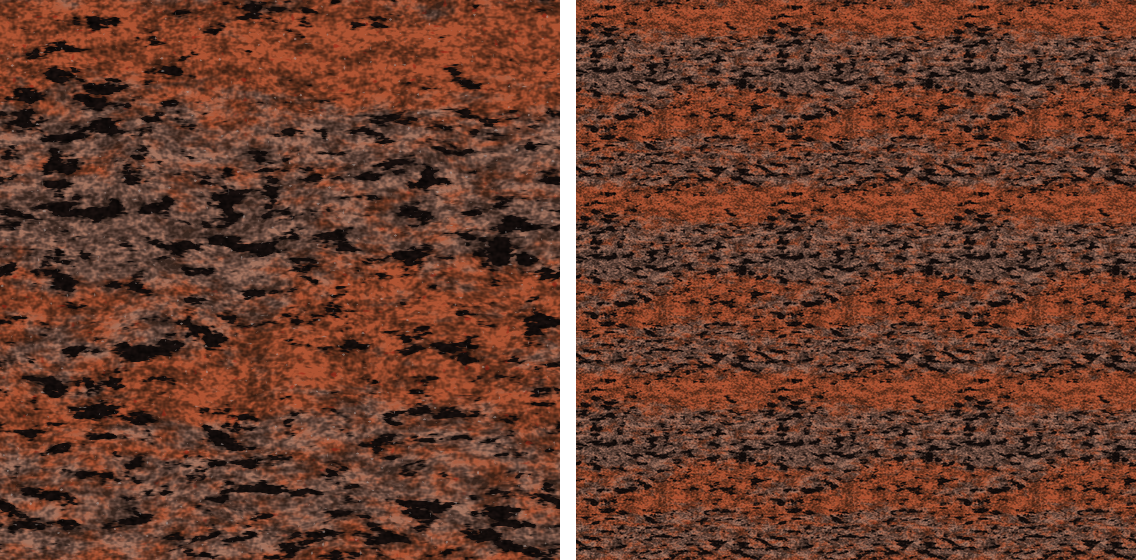
Left, the tile; right, the same tile 3 across and 3 down.
Write a three.js fragment shader that draws this texture.

```glsl
varying vec2 vUv;

#define TAU 6.2831853
#define GAIN 0.62
#define TONE_BASE 0.60
#define TONE_CONTRAST 0.75
#define BAND_STRENGTH 0.32
#define FLAKE_LEVEL 0.37
#define FLAKE_EDGE 0.07
#define FRINGE_DARKNESS 0.38
#define WARP 0.012

const vec3 BLACK = vec3(0.07, 0.045, 0.04);
const vec3 UMBER = vec3(0.24, 0.125, 0.075);
const vec3 RUST = vec3(0.43, 0.21, 0.125);
const vec3 ORANGE = vec3(0.69, 0.33, 0.20);
const vec3 TAUPE = vec3(0.22, 0.15, 0.12);
const vec3 GREY_BROWN = vec3(0.39, 0.28, 0.24);
const vec3 PINK_GREY = vec3(0.64, 0.45, 0.37);
const vec3 MICA = vec3(0.66, 0.61, 0.59);
const vec3 GARNET = vec3(0.60, 0.13, 0.08);

float hash(vec2 p) {
  vec3 q = fract(p.xyx * 0.1031);
  q += dot(q, q.yzx + 33.33);
  return fract((q.x + q.y) * q.z);
}

// Dot product of a wrapped cell's random unit gradient and the offset
float corner(vec2 cell, vec2 offset, vec2 period, float seed) {
  float angle = TAU * hash(mod(cell, period) + seed);
  return dot(vec2(cos(angle), sin(angle)), offset);
}

// Gradient noise that repeats a whole number of times across the canvas
float noise(vec2 uv, vec2 period, float seed) {
  vec2 p = uv * period;
  vec2 i = floor(p);
  vec2 f = p - i;
  vec2 w = f * f * f * (f * (f * 6.0 - 15.0) + 10.0);
  vec2 e = vec2(1.0, 0.0);
  float low = mix(corner(i, f, period, seed),
                  corner(i + e.xy, f - e.xy, period, seed), w.x);
  float high = mix(corner(i + e.yx, f - e.yx, period, seed),
                   corner(i + e.xx, f - e.xx, period, seed), w.x);
  return mix(low, high, w.y);
}

float fbm(vec2 uv, vec2 period, float seed) {
  float sum = 0.0;
  float amplitude = 1.0;
  for (int octave = 0; octave < 4; octave++) {
    sum += amplitude * noise(uv, period, seed);
    amplitude *= GAIN;
    period *= 2.0;
    seed += 17.0;
  }
  return sum;
}

vec3 ramp(vec3 dark, vec3 middle, vec3 light, float t) {
  vec3 lower = mix(dark, middle, clamp(t * 2.0, 0.0, 1.0));
  return mix(lower, light, clamp(t * 2.0 - 1.0, 0.0, 1.0));
}

void main() {
  // Gentle waviness of the layers
  vec2 uv = vUv + WARP * vec2(noise(vUv, vec2(5.0, 7.0), 3.0),
                              noise(vUv, vec2(6.0, 8.0), 41.0));

  // Wide horizontal bands, from grey to red
  float band = BAND_STRENGTH * cos(TAU * 2.0 * (uv.y - 0.87))
             - 0.14 * cos(TAU * (uv.y - 0.62))
             + 0.75 * fbm(uv, vec2(2.0, 7.0), 11.0);
  float redness = smoothstep(-0.42, 0.30,
                             band + 0.5 * fbm(uv, vec2(20.0, 38.0), 83.0));

  // Mottled feldspar with fine grain
  float mottle = fbm(uv, vec2(12.0, 26.0), 151.0);
  float grain = noise(uv, vec2(70.0, 104.0), 223.0)
              + 0.7 * noise(uv, vec2(150.0, 200.0), 257.0);
  float tone = TONE_BASE + TONE_CONTRAST * (0.9 * mottle + grain) + 0.2 * band;
  vec3 color = mix(ramp(TAUPE, GREY_BROWN, PINK_GREY, tone),
                   ramp(UMBER, RUST, ORANGE, tone), redness);

  // Scattered red crystals
  float garnet = smoothstep(0.40, 0.55, noise(uv, vec2(56.0, 80.0), 311.0));
  color = mix(color, GARNET, 0.6 * garnet * redness);

  // Ragged black flakes, gathered into seams, with brown fringes
  float seam = 0.55 * noise(uv, vec2(3.0, 14.0), 367.0)
             + 0.35 * noise(uv, vec2(6.0, 9.0), 389.0);
  float flake = fbm(uv, vec2(14.0, 36.0), 431.0) + seam - 0.25 * band;
  float fringe = smoothstep(FLAKE_LEVEL - 0.28, FLAKE_LEVEL, flake);
  color *= 1.0 - FRINGE_DARKNESS * fringe;
  float black = smoothstep(FLAKE_LEVEL - FLAKE_EDGE, FLAKE_LEVEL + FLAKE_EDGE, flake);
  color = mix(color, BLACK * (1.0 + 0.8 * grain), black);

  // Tiny pale glints
  float glint = smoothstep(0.42, 0.60, noise(uv, vec2(110.0, 140.0), 499.0));
  color = mix(color, MICA, 0.55 * glint);

  gl_FragColor = vec4(color, 1.0);
}
```
